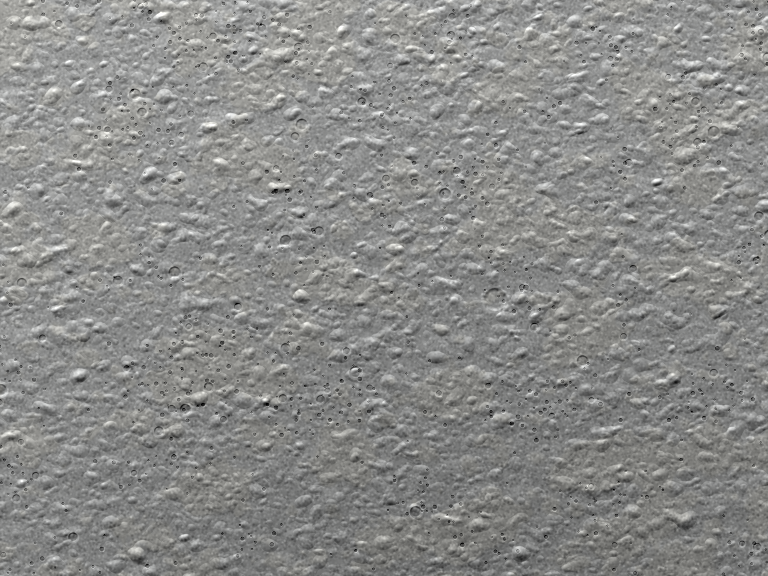
Write a Shadertoy shader that draws this texture.

```glsl
// Weathered cast concrete under raking light from above: separate cellular bumps
// and ragged film edges form a height field shaded by its slope, then clustered
// air holes with thin dark upper and bright lower rims, and fine mineral grain.

const vec2 LIGHT = vec2(-0.24, 0.97);

vec3 hash3(vec2 cell) {
    vec3 q = fract(cell.xyx * vec3(0.1031, 0.1030, 0.0973));
    q += dot(q, q.yxz + 33.33);
    return fract((q.xxy + q.yzz) * q.zyx);
}

// Sum of soft round lumps of random height, one per cell; mean about 0.22
float lumps(vec2 p) {
    vec2 cell = floor(p);
    float sum = 0.0;
    for (int j = -1; j <= 1; j++)
    for (int i = -1; i <= 1; i++) {
        vec2 c = cell + vec2(i, j);
        vec3 h = hash3(c);
        vec2 d = p - c - h.xy;
        float k = max(0.0, 1.0 - dot(d, d) / 0.64);
        sum += h.z * h.z * k * k;
    }
    return sum;
}

// Thin cement film lying in ragged patches
float film(vec2 p) {
    float ragged = 0.75 * lumps(p * vec2(9.0, 13.0) + 31.0)
                 + 0.35 * lumps(p * vec2(27.0, 35.0) + 5.0)
                 + 0.15 * lumps(p * 80.0 + 15.0);
    return smoothstep(0.20, 0.38, ragged);
}

// Only the tops of the tallest lumps, leaving flat ground between
float bumps(vec2 p) {
    return max(0.0, lumps(p) - 0.22);
}

float height(vec2 p) {
    float patches = film(p);
    p += 0.002 * sin(p.yx * vec2(113.0, 97.0) + 2.0 * sin(p * 61.0));
    return 0.0035 * patches
         + 0.25 * lumps(p * vec2(21.0, 27.0) + 11.0) / 24.0
         + 0.85 * bumps(p * vec2(42.0, 52.0) + 73.0) / 46.0
         + 0.80 * bumps(p * vec2(78.0, 92.0) + 47.0) / 85.0
         + 0.25 * lumps(p * 140.0 + 29.0) / 140.0;
}

// Brightness change around one hole of radius r
float crater(vec2 d, float r, float depth) {
    float t = length(d) / r;
    float facing = dot(d, LIGHT) / (r * max(t, 0.05));
    float soft = clamp(0.6 / (iResolution.y * r), 0.08, 0.4);
    float inside = 1.0 - smoothstep(1.0 - soft, 1.0 + soft, t);
    float wall = smoothstep(0.6, 0.9, t) * inside;
    float lip = exp(-pow((t - 1.15) / 0.18, 2.0));
    return -wall * (0.27 * facing + 0.04) - depth * inside
         + lip * (0.07 - 0.07 * facing);
}

// Scattered holes, one at most per cell, gathered in tight clusters
float holes(vec2 p, float scale, float share, float depth) {
    vec2 cell = floor(p * scale);
    float sum = 0.0;
    for (int j = -1; j <= 1; j++)
    for (int i = -1; i <= 1; i++) {
        vec2 c = cell + vec2(i, j);
        vec3 h = hash3(c + scale * 3.0);
        float size = hash3(c + 200.0).x;
        float crowd = 0.3 + 4.0 * smoothstep(0.15, 0.65, lumps(c / scale * 9.0 + 19.0));
        if (h.z < share * crowd) {
            float r = mix(0.12, 0.25, size * size) / scale;
            sum += crater(p - (c + h.xy) / scale, r, depth);
        }
    }
    return sum;
}

void mainImage(out vec4 fragColor, in vec2 fragCoord) {
    vec2 uv = fragCoord / iResolution.xy;
    vec2 p = fragCoord / iResolution.y;

    // Light falls off downwards and towards the lower middle
    float x = uv.x - 0.5;
    float tone = 0.455 + 0.15 * uv.y - 0.05 * x + 0.16 * x * x * (1.0 - uv.y);

    // Film patches and relief
    float patches = film(p);
    tone += 0.018 * (patches - 0.4);
    float slope = (height(p) - height(p + LIGHT * 0.002)) / 0.002;
    tone += mix(0.075, 0.105, uv.y) * (slope + 0.35 * max(slope, 0.0));

    // Fine grain, equally light and dark
    tone += 0.09 * (lumps(p * 235.0) - lumps(p * 218.0 + 9.0));

    // Pinholes, bubbles and one large crater
    tone += holes(p, 60.0, 0.15, 0.15);
    tone += holes(p, 23.0, 0.08, 0.03);
    tone += crater(p - vec2(0.86, 0.48), 0.020, -0.01);

    // Bare gaps are slightly cooler than the film
    vec3 bareTint = vec3(0.990, 1.0, 1.005);
    vec3 filmTint = vec3(1.003, 1.0, 0.970);
    vec3 color = tone * mix(bareTint, filmTint, 0.25 + 0.6 * patches);
    fragColor = vec4(clamp(color, 0.0, 1.0), 1.0);
}
```
